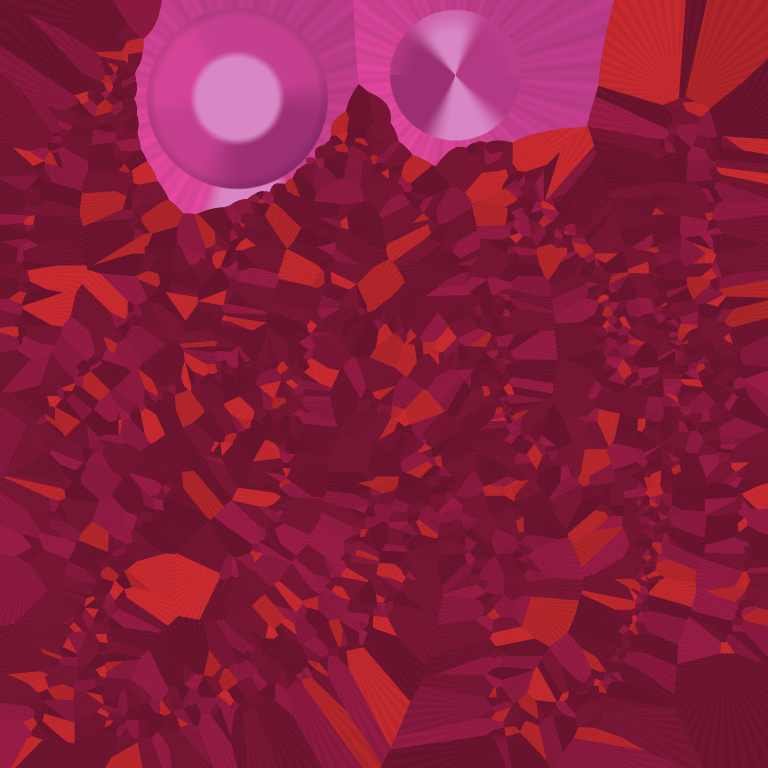
Give the GLSL for this background, as a WebGL 2 fragment shader.

```glsl
#version 300 es
precision highp float;
// Crimson mosaic: nearest-seed cells around jittered seeds strung along curved
// strands, so cells fan out sideways from each strand. Two pink orbs claim the
// area that lies closer to their rims than to any seed.
uniform vec2 u_resolution;
out vec4 outColor;

const float SPACING = 0.0045;
const float JITTER = 0.014;
const vec3 WINE = vec3(0.44, 0.08, 0.19);
const vec3 CRIMSON = vec3(0.55, 0.10, 0.25);
const vec3 RED = vec3(0.72, 0.15, 0.17);
const vec3 PLUM = vec3(0.61, 0.18, 0.45);
const vec3 PINK = vec3(0.77, 0.25, 0.56);
const vec3 HOT_PINK = vec3(0.86, 0.27, 0.60);
const vec3 PALE = vec3(0.85, 0.53, 0.77);

// Nearest and second nearest seeds, with their distances and random tints
struct Cells { float d1; float d2; vec2 s1; vec2 s2; float tint1; float tint2; };

float hash(vec2 q) {
  return fract(sin(dot(q, vec2(127.1, 311.7))) * 43758.5453);
}

vec2 bezier(vec2 a, vec2 b, vec2 c, float t) {
  return mix(mix(a, b, t), mix(b, c, t), t);
}

void addSeed(vec2 p, vec2 seed, float tint, inout Cells cells) {
  float d = distance(p, seed);
  if (d < cells.d1) {
    cells.d2 = cells.d1; cells.s2 = cells.s1; cells.tint2 = cells.tint1;
    cells.d1 = d; cells.s1 = seed; cells.tint1 = tint;
  } else if (d < cells.d2) {
    cells.d2 = d; cells.s2 = seed; cells.tint2 = tint;
  }
}

// Scatters seeds along a curve from a through middle to c
void strand(vec2 p, vec2 a, vec2 middle, vec2 c, inout Cells cells) {
  vec2 b = 2.0 * middle - 0.5 * (a + c);
  vec2 prev = a;
  float len = 0.0, near = 9.0, along = 0.0;
  for (int i = 0; i < 10; i++) {
    vec2 next = bezier(a, b, c, float(i + 1) / 10.0);
    vec2 e = next - prev;
    float h = clamp(dot(p - prev, e) / dot(e, e), 0.0, 1.0);
    float d = distance(p, prev + h * e);
    if (d < near) { near = d; along = (float(i) + h) / 10.0; }
    len += length(e);
    prev = next;
  }
  if (near > cells.d1 + 2.0 * JITTER) return;
  float count = floor(len / SPACING);
  float key = dot(a, vec2(91.0, 47.0));
  for (int k = -9; k <= 9; k++) {
    float i = floor(along * count) + float(k);
    if (i < 0.0 || i > count) continue;
    vec2 q = vec2(i, key);
    vec2 offset = vec2(hash(q), hash(q + 17.3)) * 2.0 - 1.0;
    addSeed(p, bezier(a, b, c, i / count) + JITTER * offset, hash(q + 41.7), cells);
  }
}

vec3 cellColor(vec2 p, vec2 seed, float tint) {
  vec2 v = p - seed;
  float streak = sin(atan(v.y, v.x) * 55.0 + tint * 80.0);
  vec3 color = tint < 0.62 ? WINE : tint < 0.87 ? CRIMSON : RED;
  return color * (0.92 + 0.16 * fract(tint * 37.0) + 0.04 * streak);
}

// Radial streaks around an orb, brightest toward the angle turn
vec3 haloColor(float angle, float turn, float paleness) {
  float tone = 0.5 + 0.5 * cos(angle - turn);
  float streak = sin(angle * 17.0) * sin(angle * 41.0 + 2.0);
  vec3 color = mix(mix(PLUM, PINK, 0.65), HOT_PINK, tone) * (1.0 + 0.05 * streak);
  return mix(color, PALE, paleness * smoothstep(0.90, 0.97, cos(angle - turn - 0.75)));
}

// Dome with a dark flank and a pale core
vec3 domeColor(float angle, float radius) {
  vec3 color = mix(PINK, PLUM, smoothstep(0.3, 0.9, cos(angle + 0.9)));
  color = mix(color, HOT_PINK, 0.7 * smoothstep(0.75, 0.95, cos(angle - 2.7)));
  color *= 1.0 - 0.10 * smoothstep(0.88, 0.98, radius);
  return mix(color, PALE, smoothstep(0.54, 0.43, radius));
}

// Cone with two opposite bright wedges
vec3 coneColor(float angle, float radius) {
  float wedge = smoothstep(0.0, 0.9, cos(2.0 * (angle - 1.75)));
  float side = smoothstep(-0.5, 0.8, cos(angle));
  vec3 color = mix(mix(PLUM, PINK, 0.6 * side), PALE, wedge);
  return mix(color, PINK, 0.5 * smoothstep(0.6, 1.0, radius) * step(0.0, angle));
}

void main() {
  float px = 1.0 / min(u_resolution.x, u_resolution.y);
  vec2 p = gl_FragCoord.xy * px;
  Cells cells = Cells(9.0, 9.0, vec2(9.0), vec2(-9.0), 0.0, 0.0);

  // Left strands
  strand(p, vec2(.163, .96), vec2(.159, .805), vec2(.20, .66), cells);
  strand(p, vec2(.156, .90), vec2(.047, .76), vec2(.035, .53), cells);
  strand(p, vec2(.488, .844), vec2(.247, .651), vec2(.035, .44), cells);
  strand(p, vec2(.325, .707), vec2(.30, .62), vec2(.286, .53), cells);
  strand(p, vec2(.449, .74), vec2(.395, .52), vec2(.365, .34), cells);
  strand(p, vec2(.365, .335), vec2(.33, .28), vec2(.28, .245), cells);
  strand(p, vec2(.39, .52), vec2(.18, .47), vec2(.04, .27), cells);
  strand(p, vec2(.39, .49), vec2(.17, .31), vec2(.035, .03), cells);
  strand(p, vec2(.488, .388), vec2(.41, .22), vec2(.14, .06), cells);
  strand(p, vec2(.54, .35), vec2(.45, .16), vec2(.16, .036), cells);
  strand(p, vec2(.17, .245), vec2(.13, .14), vec2(.16, .04), cells);
  // Right strands
  strand(p, vec2(.469, .805), vec2(.586, .674), vec2(.66, .45), cells);
  strand(p, vec2(.456, .596), vec2(.62, .50), vec2(.82, .30), cells);
  strand(p, vec2(.469, .492), vec2(.60, .33), vec2(.65, .036), cells);
  strand(p, vec2(.677, .753), vec2(.66, .50), vec2(.69, .22), cells);
  strand(p, vec2(.61, .805), vec2(.80, .62), vec2(.833, .30), cells);
  strand(p, vec2(.684, .727), vec2(.78, .61), vec2(.768, .44), cells);
  strand(p, vec2(.892, .883), vec2(.85, .70), vec2(.88, .56), cells);
  strand(p, vec2(.87, .58), vec2(.92, .52), vec2(.97, .48), cells);
  strand(p, vec2(.944, .83), vec2(.925, .67), vec2(.97, .50), cells);
  strand(p, vec2(.86, .62), vec2(.88, .40), vec2(.77, .04), cells);
  strand(p, vec2(.833, .41), vec2(.82, .18), vec2(.65, .043), cells);
  strand(p, vec2(.90, .48), vec2(.97, .32), vec2(.945, .15), cells);

  // Mosaic, blended across the cell borders
  float border = (cells.d2 * cells.d2 - cells.d1 * cells.d1)
    / (2.0 * distance(cells.s1, cells.s2) + 1e-5);
  vec3 color = mix(cellColor(p, cells.s2, cells.tint2),
    cellColor(p, cells.s1, cells.tint1), clamp(0.5 + border / px, 0.5, 1.0));

  // Orbs and their halos
  vec2 v1 = p - vec2(.309, .872), v2 = p - vec2(.593, .902);
  float r1 = 0.118, r2 = 0.085;
  float a1 = atan(v1.y, v1.x), a2 = atan(v2.y, v2.x);
  float rim1 = length(v1) - r1, rim2 = length(v2) - r2;
  vec3 left = mix(domeColor(a1, length(v1) / r1), haloColor(a1, -2.2, 1.0), smoothstep(-px, px, rim1));
  vec3 right = mix(coneColor(a2, length(v2) / r2), haloColor(a2, -2.5, 0.0), smoothstep(-px, px, rim2));
  vec3 orbs = mix(left, right, smoothstep(-px, px, rim1 - rim2));
  color = mix(color, orbs, smoothstep(-px, px, cells.d1 - min(rim1, rim2)));
  outColor = vec4(color, 1.0);
}
```
